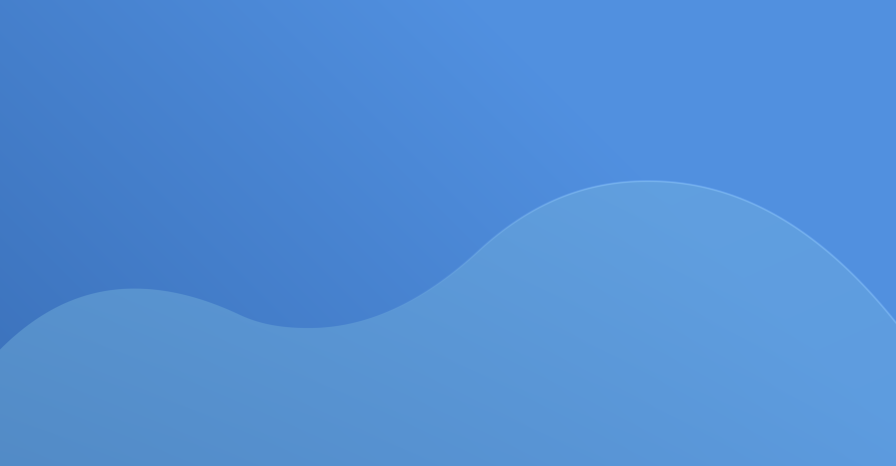
Give the GLSL for this background, as a Shadertoy shader.

```glsl
// A translucent pale blue hill with a wavy crest under a diagonal blue sky.
// The crest is a chain of cubic Hermite arcs; the hill is a soft tint laid
// over the sky gradient, with a thin bright rim along its right-hand summit.

// Crest height at x, all in units of the canvas width.
float crestHeight(float x) {
    // Each knot: position, height, slope.
    vec3 knots[7] = vec3[7](
        vec3(0.0, 0.130, 1.0), vec3(0.150, 0.198, 0.0),
        vec3(0.267, 0.169, -0.47), vec3(0.345, 0.154, 0.0),
        vec3(0.534, 0.240, 0.92), vec3(0.723, 0.318, 0.0),
        vec3(1.0, 0.160, -1.25));
    vec3 a = knots[0], b = knots[1];
    for (int i = 1; i < 6; i++) {
        if (x > knots[i].x) {
            a = knots[i];
            b = knots[i + 1];
        }
    }
    float span = b.x - a.x;
    float t = (x - a.x) / span;
    float s = 1.0 - t;
    return a.y * s * s * (1.0 + 2.0 * t) + b.y * t * t * (3.0 - 2.0 * t)
         + span * t * s * (a.z * s - b.z * t);
}

void mainImage(out vec4 fragColor, in vec2 fragCoord) {
    vec2 p = fragCoord / iResolution.x;
    float pixel = 1.0 / iResolution.x;

    // Sky: dark lower left to a flat bright upper right
    float diagonal = clamp((p.x + p.y) / 1.04, 0.0, 1.0);
    vec3 color = mix(vec3(0.227, 0.438, 0.725), vec3(0.316, 0.563, 0.875), diagonal);

    // Approximate signed distance to the crest, positive above it
    float slope = (crestHeight(p.x + 0.001) - crestHeight(p.x - 0.001)) / 0.002;
    float crestDistance = (p.y - crestHeight(p.x)) / sqrt(1.0 + slope * slope);

    // Hill: pale tint, stronger to the left and near the summits
    float hill = smoothstep(0.7 * pixel, -0.7 * pixel, crestDistance);
    float tint = mix(0.36, 0.27, p.x) + 0.2 * p.y;
    color = mix(color, vec3(0.49, 0.73, 0.87), hill * tint);

    // Rim light, fading in toward the tall summit
    float rim = 1.0 - smoothstep(0.0, 0.0008 + pixel, abs(crestDistance));
    color += 0.10 * rim * smoothstep(0.38, 0.68, p.x) * vec3(1.0, 0.9, 0.6);

    fragColor = vec4(color, 1.0);
}
```
